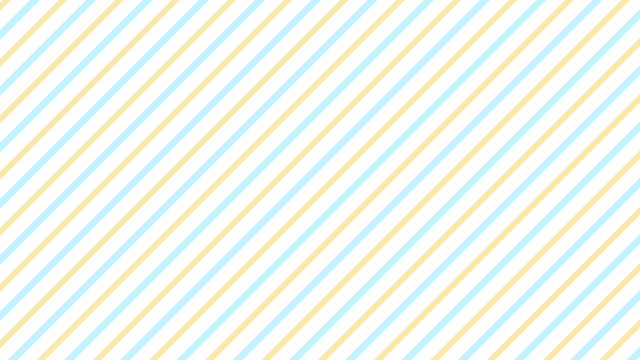
A WebGL 2 fragment shader for this pattern:

```glsl
#version 300 es
precision highp float;

uniform vec2 u_resolution;
out vec4 fragColor;

// Lengths along the diagonal: PERIOD in canvas heights, the rest in periods
const float PERIOD = 0.15625;
const float YELLOW_CENTER = 0.123;
const float BLUE_CENTER = 0.623;
const float YELLOW_WIDTH = 0.148;
const float BLUE_WIDTH = 0.175;

const vec3 WHITE = vec3(1.0);
const vec3 YELLOW = vec3(0.98, 0.91, 0.67);
const vec3 BLUE = vec3(0.76, 0.95, 1.0);

// Coverage of a repeating stripe, softened over one pixel
float stripe(float phase, float center, float width, float pixel) {
    float dist = abs(fract(phase - center + 0.5) - 0.5);
    return clamp((0.5 * width - dist) / pixel + 0.5, 0.0, 1.0);
}

void main() {
    // Measured from the top left, rising at 45 degrees
    vec2 p = vec2(gl_FragCoord.x, u_resolution.y - gl_FragCoord.y) / u_resolution.y;
    float phase = (p.x + p.y) / PERIOD;
    float pixel = sqrt(2.0) / (u_resolution.y * PERIOD);

    // Alternating stripes on the ground
    vec3 color = WHITE;
    color = mix(color, YELLOW, stripe(phase, YELLOW_CENTER, YELLOW_WIDTH, pixel));
    color = mix(color, BLUE, stripe(phase, BLUE_CENTER, BLUE_WIDTH, pixel));

    fragColor = vec4(color, 1.0);
}
```
